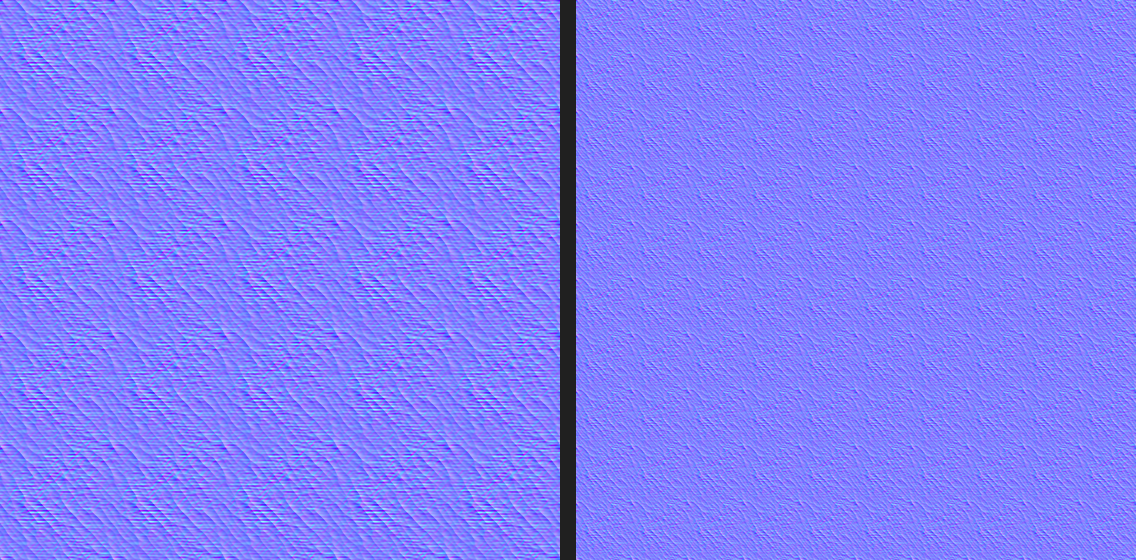
Left: one tile. Right: repeated 2 by 2.
A Shadertoy shader for this texture map:

```glsl
// Normal map of ribbed, lumpy woven cloth, repeated five by five.

vec2 hash2(vec2 p) {
    vec3 q = fract(p.xyx * vec3(0.1031, 0.1030, 0.0973));
    q += dot(q, q.yzx + 33.33);
    return fract((q.xx + q.yz) * q.zy);
}

// Random pair for a lattice cell, wrapping at the tile border
vec2 cellHash(vec2 cell, vec2 cells) {
    return hash2(floor(mod(cell + 0.5, cells)) + cells.yx * 7.0);
}

float valueNoise(vec2 uv, vec2 cells) {
    vec2 p = uv * cells, i = floor(p), f = p - i;
    f = f * f * (3.0 - 2.0 * f);
    float low = mix(cellHash(i, cells).x, cellHash(i + vec2(1, 0), cells).x, f.x);
    float high = mix(cellHash(i + vec2(0, 1), cells).x, cellHash(i + vec2(1, 1), cells).x, f.x);
    return mix(low, high, f.y);
}

// Squared distance to the nearest feature point, blended to avoid creases
float cellular(vec2 uv, vec2 cells) {
    vec2 p = uv * cells, i = floor(p);
    float sum = 0.0;
    for (int y = -1; y <= 1; y++) {
        for (int x = -1; x <= 1; x++) {
            vec2 cell = i + vec2(x, y);
            vec2 d = cell + cellHash(cell, cells) - p;
            sum += exp(-8.0 * dot(d, d));
        }
    }
    return -log(sum + 0.0001) / 8.0;
}

float clothHeight(vec2 uv) {
    // Whole-number shears slant the lumps and the grain and still wrap
    vec2 falling = vec2(uv.x, uv.y + uv.x);
    vec2 rising = vec2(uv.x, uv.y - uv.x);
    float wear = 0.45 + 1.1 * valueNoise(uv, vec2(4, 5));

    float lumps = 0.014 * cellular(falling, vec2(9, 16));
    float grain = 0.006 * valueNoise(rising, vec2(24, 40));
    float streaks = 0.007 * valueNoise(uv, vec2(14, 60));

    // Horizontal threads with a slight waver
    float waver = 1.6 * valueNoise(uv, vec2(11, 7));
    float threads = 0.0012 * sin(6.2831853 * 36.0 * uv.y + waver);

    return lumps + wear * (grain + streaks + threads);
}

void mainImage(out vec4 fragColor, in vec2 fragCoord) {
    vec2 uv = fragCoord / iResolution.xy * 5.0;

    // Surface slope by central differences
    vec2 e = vec2(0.004, 0.0);
    vec2 slope = vec2(clothHeight(uv + e.xy) - clothHeight(uv - e.xy),
                      clothHeight(uv + e.yx) - clothHeight(uv - e.yx)) / (2.0 * e.x);

    // Encode the slope in red and green
    vec2 encoded = vec2(0.515, 0.505) - 0.5 * slope;
    fragColor = vec4(clamp(encoded, 0.0, 1.0), 1.0, 1.0);
}
```
